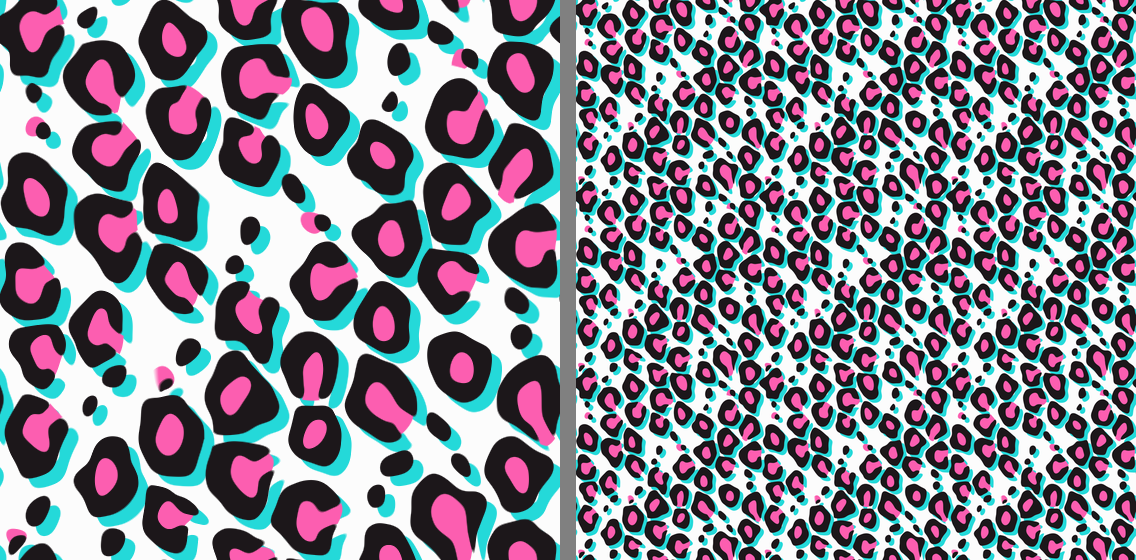
Left, the tile; right, the same tile 3 across and 3 down.
This pattern is drawn by a Shadertoy shader. Its source:

```glsl
// Seamless leopard print: black rosettes with pink cores and cyan drop shadows on white.

const vec3 PAPER  = vec3(0.99);
const vec3 INK    = vec3(0.11, 0.09, 0.10);
const vec3 PINK   = vec3(0.99, 0.37, 0.69);
const vec3 SHADOW = vec3(0.14, 0.85, 0.85);

const vec2  GRID          = vec2(8.0, 7.0);     // spots per tile, columns must be even
const vec2  JITTER        = vec2(0.030, 0.034); // random shift of a spot
const vec2  ROSETTE_SIZE  = vec2(0.055, 0.072); // half axes
const vec2  CORE_SIZE     = vec2(0.020, 0.032);
const vec2  DOT_SIZE      = vec2(0.018, 0.026);
const float DOT_SPREAD    = 0.037;              // half distance of paired dots
const float MOUTH_WIDTH   = 0.014;              // half width of a rosette opening
const float OPEN_SHARE    = 0.5;
const float GAP           = 0.012;              // least space between spots
const float ROUNDING      = 0.013;
const float WARP_REPEATS  = 15.0;
const float WARP_AMOUNT   = 0.015;
const vec2  SHADOW_OFFSET = vec2(0.018, -0.017);

vec2 hash2(vec2 p) {
    uvec2 v = uvec2(ivec2(p)) * 1664525u + 1013904223u;
    for (int i = 0; i < 2; i++) {
        v.x += v.y * 1664525u;
        v.y += v.x * 1664525u;
        v ^= v >> 16u;
    }
    return vec2(v) / 4294967295.0;
}

// Gradient noise that wraps after 'period' cells
float gradientNoise(vec2 p, float period, float seed) {
    vec2 cell = floor(p), f = p - cell;
    vec2 u = f * f * f * (f * (f * 6.0 - 15.0) + 10.0);
    vec4 corner;
    for (int i = 0; i < 4; i++) {
        vec2 o = vec2(i & 1, i >> 1);
        float a = 6.2832 * hash2(mod(cell + o, period) + seed).x;
        corner[i] = dot(vec2(cos(a), sin(a)), f - o);
    }
    return mix(mix(corner.x, corner.y, u.x), mix(corner.z, corner.w, u.x), u.y);
}

vec2 rotate(vec2 p, float a) {
    float c = cos(a), s = sin(a);
    return vec2(c * p.x + s * p.y, c * p.y - s * p.x);
}

float smoothMax(float a, float b, float k) {
    float h = max(k - abs(a - b), 0.0) / k;
    return max(a, b) + 0.25 * k * h * h;
}

// Ellipse distance; 'radius' scales the outline along each direction
float ellipse(vec2 p, vec2 size, float radius) {
    float k = length(p / size);
    return k * (k - radius) / max(length(p / (size * size)), 0.001);
}

// Distances of one rosette: x outline, y ink, z pink
vec3 rosette(vec2 p, vec2 id) {
    vec2 h1 = hash2(id + 20.0), h2 = hash2(id + 40.0), h3 = hash2(id + 60.0);
    vec2 q = rotate(p, mix(-0.15, 0.5, h1.x)) / mix(0.86, 1.14, h1.y);
    float angle = atan(q.y, q.x);
    float lobes = 1.0 + 0.08 * cos(3.0 * angle + 6.2832 * h2.x)
                      + 0.12 * h2.y * cos(4.0 * angle);
    float outline = ellipse(q, ROSETTE_SIZE, lobes);

    vec2 c = q - 0.012 * (h2 - 0.5);
    float hole = ellipse(rotate(c, 0.8 * (h3.y - 0.6)), CORE_SIZE, 1.0);
    if (h3.x < OPEN_SHARE) {
        float a = mix(-1.9, 0.9, h3.y);
        vec2 dir = vec2(cos(a), sin(a));
        float mouth = length(c - dir * max(dot(c, dir), 0.0)) - MOUTH_WIDTH;
        hole = -smoothMax(-hole, -mouth, ROUNDING);
    }
    float ink = smoothMax(outline, -hole, ROUNDING);
    return vec3(outline, ink, max(hole - 0.002, outline + 0.016 * h1.x - 0.003));
}

// Two small solid dots, some with a pink dot tucked behind
vec3 dotPair(vec2 p, vec2 id) {
    vec2 h1 = hash2(id + 20.0), h2 = hash2(id + 40.0);
    vec2 q = rotate(p, 1.6 * (h1.x - 0.5));
    float size = q.y > 0.0 ? mix(0.9, 1.25, h1.y) : mix(0.7, 1.0, h2.x);
    float ink = ellipse(vec2(q.x, abs(q.y) - DOT_SPREAD), DOT_SIZE * size, 1.0);
    float pink = h2.y < 0.5 ? length(q - vec2(-0.012, 0.012 - DOT_SPREAD)) - 0.019 : 1.0;
    return vec3(ink, ink, pink);
}

// Nearest spot, kept apart from its neighbour: x ink, y pink
vec2 spots(vec2 uv) {
    vec2 w = uv * WARP_REPEATS;
    uv += WARP_AMOUNT * vec2(gradientNoise(w, WARP_REPEATS, 100.0),
                             gradientNoise(w, WARP_REPEATS, 200.0));
    vec3 nearest = vec3(1.0);
    float second = 1.0;
    for (int i = -1; i <= 1; i++) {
        float column = floor(uv.x * GRID.x) + float(i);
        float stagger = 0.5 * mod(column, 2.0);
        float row = floor(uv.y * GRID.y - stagger);
        for (int j = -1; j <= 1; j++) {
            vec2 cell = vec2(column, row + float(j));
            vec2 id = mod(cell, GRID);
            vec2 centre = (cell + vec2(0.5, 0.5 + stagger)) / GRID
                        + JITTER * (hash2(id) - 0.5);
            bool small = mod(3.0 * id.x + 2.0 * id.y, 5.0) < 0.5;
            vec3 d = small ? dotPair(uv - centre, id) : rosette(uv - centre, id);
            second = min(second, max(d.x, nearest.x));
            if (d.x < nearest.x) nearest = d;
        }
    }
    float border = 0.5 * (nearest.x - second + GAP);
    return vec2(smoothMax(nearest.y, border, ROUNDING), max(nearest.z, border));
}

float coverage(float d) {
    return clamp(0.5 - d * iResolution.y / 1.2, 0.0, 1.0);
}

void mainImage(out vec4 fragColor, in vec2 fragCoord) {
    vec2 uv = fragCoord / iResolution.xy;
    vec2 spot = spots(uv);
    vec3 color = mix(PAPER, SHADOW, coverage(spots(uv - SHADOW_OFFSET).x));
    color = mix(color, PINK, coverage(spot.y));
    color = mix(color, INK, coverage(spot.x));
    fragColor = vec4(color, 1.0);
}
```
